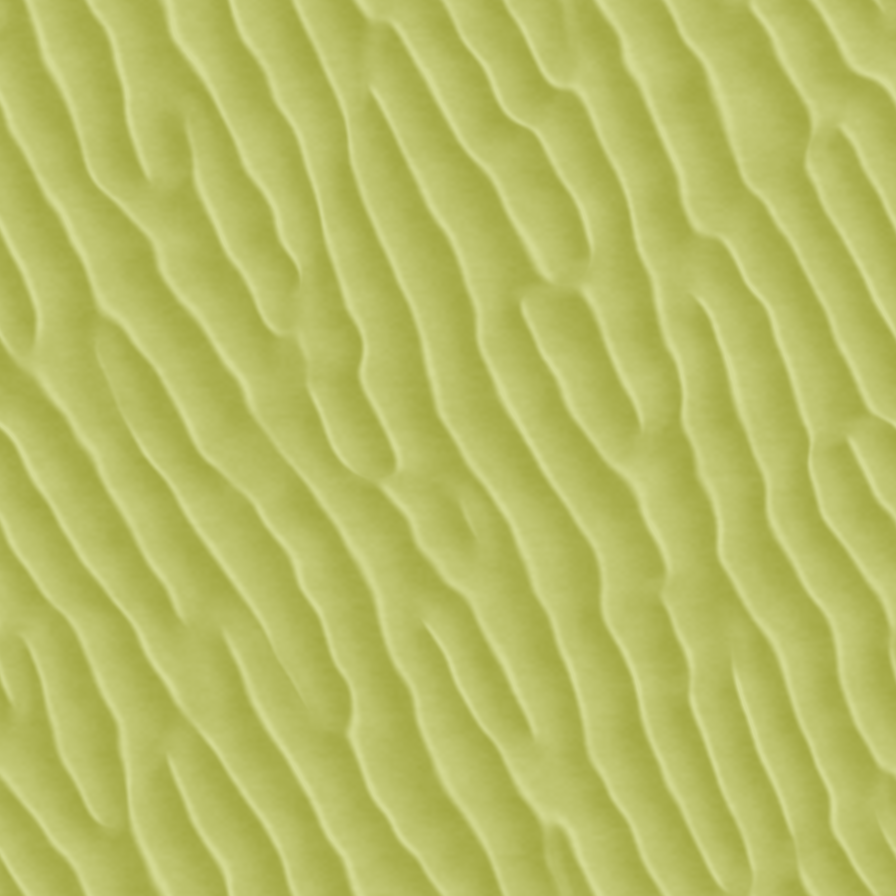
This texture is drawn by a Shadertoy shader. Its source:

```glsl
const float TAU = 6.2831853;
const vec3 SHADE_COLOR = vec3(0.638, 0.658, 0.262);
const vec3 CREST_COLOR = vec3(0.832, 0.852, 0.572);

// Integer hash giving three values in 0..1
vec3 hash3(vec2 cell, float seed) {
    uvec3 v = uvec3(ivec3(cell, seed)) * 1664525u + 1013904223u;
    for (int i = 0; i < 2; i++) {
        v.x += v.y * v.z;
        v.y += v.z * v.x;
        v.z += v.x * v.y;
        v ^= v >> 16u;
    }
    return vec3(v & 65535u) / 65535.0;
}

// Value noise that wraps after one canvas
float tileNoise(vec2 uv, vec2 period, float seed) {
    vec2 p = uv * period;
    vec2 cell = floor(p);
    vec2 f = p - cell;
    f = f * f * (3.0 - 2.0 * f);
    vec2 lo = mod(cell, period);
    vec2 hi = mod(cell + 1.0, period);
    float bottom = mix(hash3(lo, seed).x, hash3(vec2(hi.x, lo.y), seed).x, f.x);
    float top = mix(hash3(vec2(lo.x, hi.y), seed).x, hash3(hi, seed).x, f.x);
    return mix(bottom, top, f.y) - 0.5;
}

// Sum of small wave packets; its angle is the ripple phase, with natural forks
vec2 rippleWave(vec2 uv, float cells, vec2 frequency, vec2 spread) {
    vec2 along = normalize(frequency);
    vec2 across = vec2(-along.y, along.x);
    float radius = 2.0 / cells;
    vec2 home = floor(uv * cells);
    vec2 sum = vec2(0.0);
    for (int y = -2; y <= 2; y++)
    for (int x = -2; x <= 2; x++)
    for (int k = 0; k < 2; k++) {
        vec2 cell = home + vec2(x, y);
        vec2 wrapped = mod(cell, cells);
        vec3 place = hash3(wrapped, float(k) + 1.0);
        vec3 jitter = hash3(wrapped, float(k) + 11.0) - 0.5;
        vec2 d = uv - (cell + place.xy) / cells;
        float weight = max(0.0, 1.0 - dot(d, d) / (radius * radius));
        weight *= weight * weight;
        vec2 wave = frequency + spread.x * jitter.x * along + spread.y * jitter.y * across;
        float angle = TAU * (dot(wave, d) + place.z);
        sum += weight * vec2(cos(angle), sin(angle));
    }
    return sum;
}

// Bright thin crest, long slope into shade, short steep face
float rippleProfile(float t, float crestHeight) {
    float slope = mix(0.62, 0.08, smoothstep(0.08, 0.85, t));
    float shade = mix(slope, 0.62, smoothstep(0.86, 1.0, t));
    float d = min(t, 1.0 - t);
    return shade + crestHeight * exp(-170.0 * d * d);
}

void mainImage(out vec4 fragColor, in vec2 fragCoord) {
    vec2 uv = fragCoord / iResolution.xy;

    // Ripples, softened where they fork
    vec2 wave = rippleWave(uv, 10.0, vec2(14.0, 7.0), vec2(3.5, 5.0));
    float wobble = 0.16 * tileNoise(uv, vec2(26.0), 21.0);
    float phase = fract(atan(wave.y, wave.x) / TAU + wobble);
    float crestHeight = 0.32 + 0.2 * tileNoise(uv, vec2(12.0), 22.0);
    float light = rippleProfile(phase, crestHeight);
    light = mix(0.42, light, smoothstep(0.0, 0.9, length(wave)));

    // Soft mottling and fine wind-streaked grain
    light += 0.10 * tileNoise(uv, vec2(18.0, 30.0), 23.0);
    light += 0.08 * tileNoise(uv, vec2(70.0, 140.0), 24.0);
    light += 0.07 * tileNoise(uv, vec2(190.0, 230.0), 25.0);

    fragColor = vec4(mix(SHADE_COLOR, CREST_COLOR, clamp(light, 0.0, 1.0)), 1.0);
}
```
